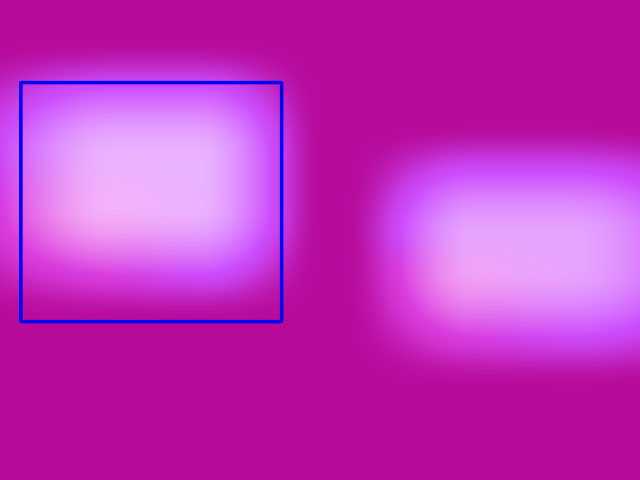
Write a Shadertoy shader that draws this background.

```glsl
const vec3 MAGENTA = vec3(0.715, 0.04, 0.605);
const vec3 VIOLET = vec3(0.80, 0.30, 0.99);
const vec3 ROSE = vec3(0.85, 0.24, 0.87);
const vec3 LILAC = vec3(0.915, 0.70, 1.0);
const vec3 BLUSH = vec3(0.97, 0.70, 0.97);
const vec3 FRAME_BLUE = vec3(0.0, 0.0, 0.95);

// Bump along one axis: span holds start, core start, core end, end
float plateau(float x, vec4 span) {
    return smoothstep(span.x, span.y, x) * (1.0 - smoothstep(span.z, span.w, x));
}

// Warmth fades from the near side of the core to the far side
float warmSide(float x, vec4 span) {
    float margin = 0.5 * (span.z - span.y);
    return 1.0 - smoothstep(span.y - margin, span.z + margin, x);
}

// Soft rectangular light, rosy towards its lower left
vec3 addGlow(vec3 base, vec2 p, vec4 spanX, vec4 spanY, float strength) {
    float level = plateau(p.x, spanX) * plateau(p.y, spanY);
    level = strength * pow(level, 0.75);
    float warmth = warmSide(p.x, spanX) * warmSide(p.y, spanY);
    vec3 halo = mix(VIOLET, ROSE, warmth);
    vec3 core = mix(LILAC, BLUSH, warmth);
    vec3 glow = mix(base, halo, smoothstep(0.0, 0.55, level));
    return mix(glow, core, clamp((level - 0.5) / 0.5, 0.0, 1.0));
}

// Signed distance to a box with rounded corners
float roundedBox(vec2 p, vec2 halfSize, float radius) {
    vec2 q = abs(p) - halfSize + radius;
    return length(max(q, 0.0)) + min(max(q.x, q.y), 0.0) - radius;
}

// Coverage of a line drawn along a distance contour
float outline(float dist, float halfWidth, float pixel) {
    return 1.0 - smoothstep(-0.5 * pixel, 0.5 * pixel, abs(dist) - halfWidth);
}

void mainImage(out vec4 fragColor, in vec2 fragCoord) {
    float pixel = 1.0 / iResolution.y;
    vec2 p = fragCoord * pixel;

    // Two lights over the flat ground
    vec3 color = MAGENTA;
    color = addGlow(color, p, vec4(-0.174, 0.243, 0.408, 0.686),
                    vec4(0.314, 0.575, 0.670, 0.931), 1.0);
    color = addGlow(color, p, vec4(0.703, 0.990, 1.181, 1.649),
                    vec4(0.175, 0.444, 0.505, 0.757), 0.93);

    // Thin frame around the left light
    float frame = roundedBox(p - vec2(0.315, 0.579), vec2(0.2717, 0.249), 0.002);
    color = mix(color, FRAME_BLUE, outline(frame, 0.0038, pixel));

    fragColor = vec4(color, 1.0);
}
```
